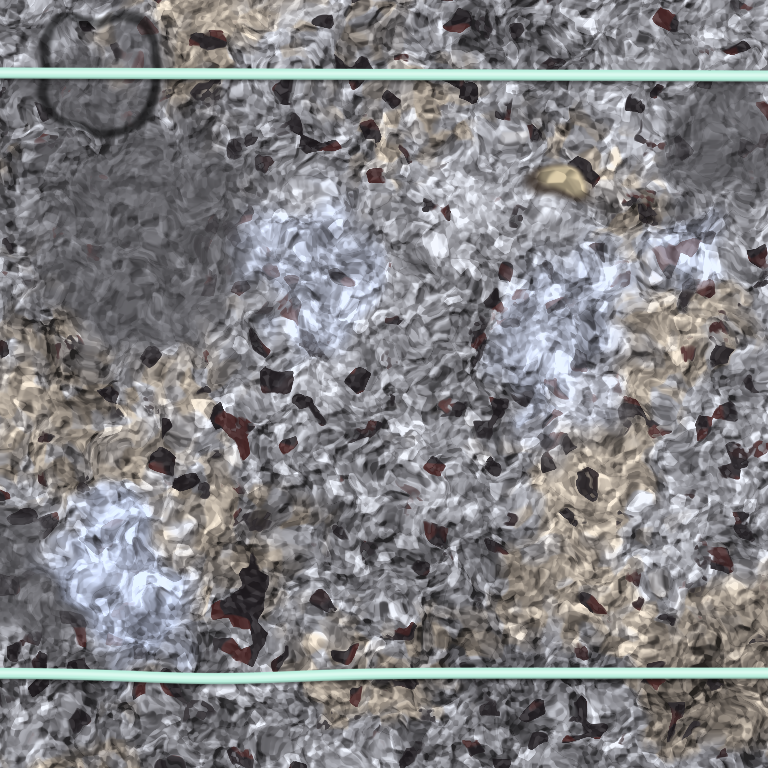
Reproduce this texture procedurally as a WebGL 1 fragment shader.

```glsl
precision highp float;
uniform vec2 u_resolution;

const vec3 MINT = vec3(0.71, 0.93, 0.86);
const vec3 MINT_LIGHT = vec3(0.86, 0.98, 0.94);
const vec3 PIT_BLACK = vec3(0.10, 0.085, 0.10);
const vec3 PIT_RUST = vec3(0.24, 0.11, 0.11);
const vec3 CREAM = vec3(0.84, 0.78, 0.65);

float hash(vec2 p) {
  vec3 q = fract(vec3(p.xyx) * 0.1031);
  q += dot(q, q.yzx + 33.33);
  return fract((q.x + q.y) * q.z);
}

// Cellular noise: random cell tones blended across borders; crisp sharpens them
float cellTone(vec2 p, float crisp) {
  vec2 cell = floor(p);
  vec2 local = p - cell;
  float total = 0.0;
  float weight = 0.0;
  for (int j = -1; j <= 1; j++) {
    for (int i = -1; i <= 1; i++) {
      vec2 g = vec2(float(i), float(j));
      vec2 id = cell + g;
      vec2 d = g + vec2(hash(id + 7.3), hash(id + 41.7)) - local;
      float w = exp(-crisp * dot(d, d));
      total += w * hash(id + 93.1);
      weight += w;
    }
  }
  return total / weight;
}

float blob(vec2 p, vec2 center, vec2 size) {
  return 1.0 - smoothstep(0.6, 1.05, length((p - center) / size));
}

float roundBox(vec2 p, vec2 halfSize, float radius) {
  vec2 d = abs(p) - halfSize + radius;
  return length(max(d, 0.0)) + min(max(d.x, d.y), 0.0) - radius;
}

// Taut cord at signed height d, with a thin shadow below it
vec3 drawCord(vec3 base, float d, float halfWidth, float pixel) {
  float shadow = smoothstep(-2.0 * halfWidth, -halfWidth, d) * step(d, 0.0);
  base *= 1.0 - 0.4 * shadow;
  float across = d / halfWidth;
  vec3 cord = mix(MINT, MINT_LIGHT, exp(-4.0 * pow(across - 0.15, 2.0)));
  cord *= 1.0 - 0.22 * smoothstep(0.5, 1.0, -across);
  return mix(base, cord, 1.0 - smoothstep(-pixel, pixel, abs(d) - halfWidth));
}

void main() {
  vec2 uv = gl_FragCoord.xy / u_resolution;
  float pixel = 0.75 / u_resolution.y;

  // Warped coordinates for ragged outlines
  vec2 bend = vec2(cellTone(uv * 24.0, 6.0), cellTone(uv * 24.0 + 51.0, 6.0)) - 0.5;
  vec2 p = uv + 0.016 * bend + 0.003 * sin(uv.yx * vec2(67.0, 59.0));
  float mid = cellTone(p * 13.0 + 20.0, 6.0);
  vec2 q = p + 0.045 * bend + 0.05 * (mid - 0.5);

  // Stone grain from coarse to fine
  float broad = cellTone(p * 4.5 + 3.0, 5.0);
  float flake = cellTone(p * 38.0 + 11.0, 12.0);
  float grain = cellTone(p * 82.0, 12.0);
  float lit = cellTone(p * 82.0 + vec2(-0.3, 0.35), 12.0);
  float dust = cellTone(p * 165.0 + 5.0, 10.0);
  float detail = 0.22 * (flake - 0.5) + 0.24 * (grain - 0.5)
               + 0.22 * (grain - lit) + 0.26 * (dust - 0.5);
  detail -= 0.07 * (1.0 - smoothstep(0.0, 0.09, abs(flake - 0.5)));

  // Smooth dark slabs and pale frosted areas
  float slab = blob(q, vec2(0.19, 0.69), vec2(0.18, 0.17));
  slab = max(slab, blob(q, vec2(0.11, 0.90), vec2(0.11, 0.09)));
  slab = max(slab, blob(q, vec2(0.93, 0.81), vec2(0.07, 0.09)));
  slab = max(slab, blob(q, vec2(0.03, 0.25), vec2(0.10, 0.10)));
  float frost = blob(q, vec2(0.17, 0.24), vec2(0.10, 0.16));
  frost = max(frost, 0.7 * blob(q, vec2(0.40, 0.64), vec2(0.10, 0.12)));
  frost = max(frost, 0.7 * blob(q, vec2(0.73, 0.55), vec2(0.11, 0.17)));
  frost = max(frost, 0.7 * blob(q, vec2(0.88, 0.65), vec2(0.08, 0.06)));

  float tone = 0.52 + 0.22 * (broad - 0.5) + 0.22 * (mid - 0.5) + detail;
  tone = mix(tone, 0.37 + 0.35 * detail, 0.9 * slab);
  tone += frost * (0.10 + 0.16 * flake) * (1.0 - slab);
  float chips = smoothstep(0.80, 0.95, cellTone(p * 56.0 + 71.0, 14.0));
  tone += 0.24 * chips * (1.0 - 0.8 * slab);
  tone = clamp(tone, 0.14, 0.97);

  // Cool greys with brown stains, bluish frost and creamy chips
  float stain = cellTone(p * 6.0 + 31.0, 5.0) + 0.35 * (cellTone(p * 48.0 + 9.0, 10.0) - 0.5);
  float warm = smoothstep(0.52, 0.85, stain) * (1.0 - slab) * (1.0 - frost);
  vec3 color = tone * mix(vec3(1.0, 0.98, 1.03), vec3(0.98, 1.0, 1.04), tone);
  color *= mix(vec3(1.0), vec3(1.03, 0.96, 0.85), warm);
  color *= mix(vec3(1.0), vec3(0.95, 0.99, 1.07), frost);

  // Black and rusty pits gathered in clusters
  float cluster = cellTone(p * 8.0 + 63.0, 5.0);
  float pitField = cellTone(p * 44.0 + 87.0, 12.0) + 0.22 * (cluster - 0.5) + 0.12 * (dust - 0.5);
  float pit = smoothstep(0.83, 0.91, pitField) * (1.0 - 0.5 * slab) * (1.0 - 0.7 * frost);
  vec3 pitColor = mix(PIT_BLACK, PIT_RUST, smoothstep(0.55, 0.9, flake)) + 0.14 * dust * dust;
  color = mix(color, pitColor, 0.92 * pit);

  // Rim of the wet hollow and the pale stone in its socket
  float rim = abs(roundBox(p - vec2(0.125, 0.905), vec2(0.075, 0.07), 0.05));
  color *= 1.0 - 0.55 * (1.0 - smoothstep(0.002, 0.010, rim));
  float socket = blob(p, vec2(0.728, 0.760), vec2(0.045, 0.029));
  float stone = blob(p, vec2(0.735, 0.764), vec2(0.032, 0.024));
  color = mix(color, PIT_BLACK + vec3(0.12, 0.09, 0.04), 0.75 * socket);
  color = mix(color, CREAM * (0.65 + 0.5 * grain), stone);

  // Two cords, the lower one sagging
  float upperCord = 0.905 - 0.004 * uv.x;
  float sag = (uv.x - 0.28) / 0.15;
  float lowerCord = 0.1235 - 0.007 * exp(-sag * sag);
  color = drawCord(color, uv.y - upperCord, 0.0072, pixel);
  color = drawCord(color, uv.y - lowerCord, 0.0072, pixel);

  gl_FragColor = vec4(color, 1.0);
}
```
